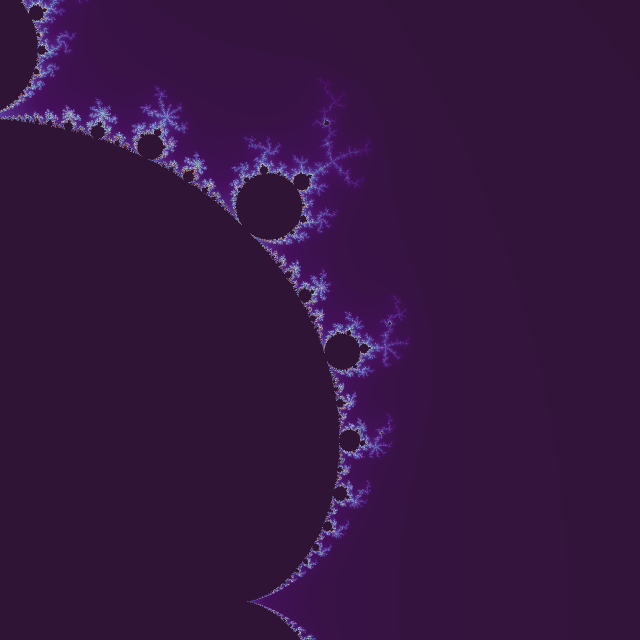
Give the GLSL for this background, as a Shadertoy shader.

```glsl
const vec2 VIEW_CENTER = vec2(0.3494, 0.3785);
const float VIEW_HEIGHT = 0.86;
const int MAX_STEPS = 256;
const float ESCAPE_RADIUS = 2.0;
const int SAMPLES_PER_AXIS = 2;

// Cyclic ramp: plum, violet, blue, pale, coral, wine, plum
const int STOP_COUNT = 16;
const vec3 RAMP[STOP_COUNT] = vec3[STOP_COUNT](
    vec3(0.187, 0.077, 0.210), vec3(0.273, 0.062, 0.370),
    vec3(0.352, 0.190, 0.575), vec3(0.370, 0.345, 0.700),
    vec3(0.395, 0.500, 0.745), vec3(0.490, 0.630, 0.765),
    vec3(0.640, 0.745, 0.795), vec3(0.820, 0.830, 0.860),
    vec3(0.870, 0.820, 0.830), vec3(0.810, 0.690, 0.600),
    vec3(0.775, 0.550, 0.455), vec3(0.720, 0.385, 0.340),
    vec3(0.610, 0.220, 0.310), vec3(0.485, 0.140, 0.315),
    vec3(0.300, 0.080, 0.260), vec3(0.187, 0.077, 0.210));

vec3 rampColor(float t) {
    float position = clamp(t, 0.0, 1.0) * float(STOP_COUNT - 1);
    int stop = min(int(position), STOP_COUNT - 2);
    return mix(RAMP[stop], RAMP[stop + 1], position - float(stop));
}

// Closed-form test for the main cardioid
bool insideCardioid(vec2 c) {
    float x = c.x - 0.25;
    float q = x * x + c.y * c.y;
    return q * (q + x) < 0.25 * c.y * c.y;
}

// Fraction of the step budget used before z = z^2 + c escapes
float escapeTime(vec2 c) {
    if (insideCardioid(c)) return 1.0;
    vec2 z = c;
    for (int i = 0; i < MAX_STEPS; i++) {
        if (dot(z, z) > ESCAPE_RADIUS * ESCAPE_RADIUS)
            return float(i) / float(MAX_STEPS);
        z = vec2(z.x * z.x - z.y * z.y, 2.0 * z.x * z.y) + c;
    }
    return 1.0;
}

void mainImage(out vec4 fragColor, in vec2 fragCoord) {
    vec3 color = vec3(0.0);

    // Average a grid of subpixel samples
    for (int j = 0; j < SAMPLES_PER_AXIS; j++) {
        for (int i = 0; i < SAMPLES_PER_AXIS; i++) {
            vec2 offset = (vec2(i, j) + 0.5) / float(SAMPLES_PER_AXIS) - 0.5;
            vec2 p = (fragCoord + offset - 0.5 * iResolution.xy) / iResolution.y;
            color += rampColor(escapeTime(VIEW_CENTER + VIEW_HEIGHT * p));
        }
    }
    color /= float(SAMPLES_PER_AXIS * SAMPLES_PER_AXIS);
    fragColor = vec4(color, 1.0);
}
```
